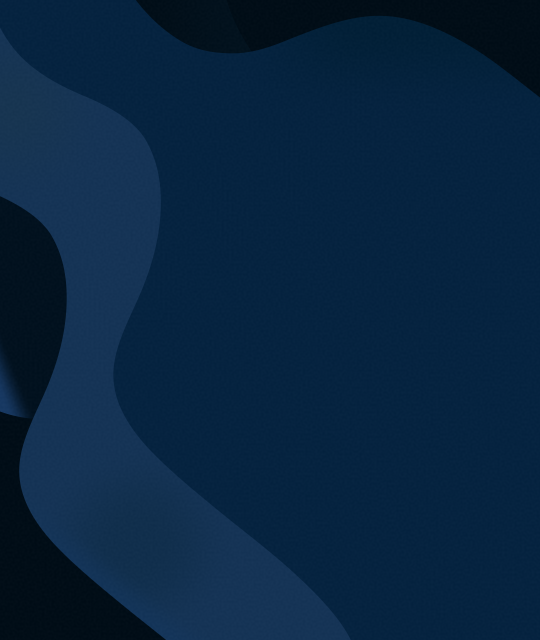
A WebGL 1 fragment shader for this background:

```glsl
precision highp float;
// Layered navy waves: a winding lighter ribbon over a deep blue field with dark corners.
uniform vec2 u_resolution;

const vec3 FIELD = vec3(0.022, 0.138, 0.250);
const vec3 FIELD_SHADE = vec3(0.008, 0.125, 0.216);
const vec3 RIBBON = vec3(0.084, 0.203, 0.336);
const vec3 RIBBON_SHADE = vec3(0.066, 0.184, 0.300);
const vec3 RIBBON_TEAL = vec3(0.092, 0.208, 0.318);
const vec3 RIM = vec3(0.078, 0.212, 0.365);
const vec3 ABYSS = vec3(0.004, 0.052, 0.090);
const vec3 POCKET = vec3(0.007, 0.068, 0.120);
const vec3 VEIL = vec3(0.010, 0.072, 0.118);
const vec3 GLOW = vec3(0.092, 0.222, 0.385);
const vec2 RIBBON_OFFSET = vec2(-0.1471, 0.1497); // from its right edge to its left
const float GRAIN_SCALE = 260.0;
const float GRAIN_AMOUNT = 0.014;

// Cubic through two knots (position, value, slope), straight before the first.
// Returns value and slope.
vec2 hermite(float s, vec3 a, vec3 b) {
  float h = b.x - a.x;
  float t = (s - a.x) / h;
  if (t < 0.0) return vec2(a.y + a.z * (s - a.x), a.z);
  float rise = b.y - a.y;
  float c2 = 3.0 * rise - h * (2.0 * a.z + b.z);
  float c3 = h * (a.z + b.z) - 2.0 * rise;
  float value = a.y + t * (h * a.z + t * (c2 + t * c3));
  return vec2(value, a.z + t * (2.0 * c2 + 3.0 * t * c3) / h);
}

// Ribbon edge: x as a function of depth below the top.
vec2 ribbonEdge(float d) {
  vec3 shoulder = vec3(0.150, 0.1315, 2.4);
  vec3 bend = vec3(0.2214, 0.2292, 0.55);
  vec3 bulge = vec3(0.3164, 0.2513, 0.0);
  vec3 slide = vec3(0.4688, 0.2148, -0.45);
  vec3 waist = vec3(0.5859, 0.1771, 0.0);
  vec3 flare = vec3(0.7031, 0.2344, 0.95);
  vec3 slope = vec3(0.7956, 0.3385, 1.22);
  vec3 tail = vec3(0.8919, 0.4557, 1.1);
  if (d < shoulder.x) return hermite(d, vec3(0.043, 0.0, 0.55), shoulder);
  if (d < bend.x) return hermite(d, shoulder, bend);
  if (d < bulge.x) return hermite(d, bend, bulge);
  if (d < slide.x) return hermite(d, bulge, slide);
  if (d < waist.x) return hermite(d, slide, waist);
  if (d < flare.x) return hermite(d, waist, flare);
  if (d < slope.x) return hermite(d, flare, slope);
  if (d < tail.x) return hermite(d, slope, tail);
  return hermite(d, tail, vec3(1.0, 0.5482, 0.5));
}

// Upper wave: depth as a function of x.
vec2 crestEdge(float x) {
  vec3 fall = vec3(0.280, 0.0625, 0.62);
  vec3 trough = vec3(0.3646, 0.0833, 0.0);
  vec3 rise = vec3(0.4427, 0.0651, -0.4);
  vec3 peak = vec3(0.5924, 0.0247, 0.0);
  vec3 descent = vec3(0.7422, 0.0768, 0.62);
  if (x < fall.x) return hermite(x, vec3(0.2122, 0.0, 1.3), fall);
  if (x < trough.x) return hermite(x, fall, trough);
  if (x < rise.x) return hermite(x, trough, rise);
  if (x < peak.x) return hermite(x, rise, peak);
  if (x < descent.x) return hermite(x, peak, descent);
  return hermite(x, descent, vec3(0.8438, 0.1523, 0.76));
}

// Signed distance to a curve, negative on its lower side.
float edgeDistance(float v, vec2 curve) {
  return (v - curve.x) / sqrt(1.0 + curve.y * curve.y);
}

float cover(float dist) {
  return clamp(0.5 - dist * u_resolution.y, 0.0, 1.0);
}

vec2 gradient(vec2 cell) {
  float angle = 6.2832 * fract(sin(dot(cell, vec2(127.1, 311.7))) * 43758.5);
  return vec2(cos(angle), sin(angle));
}

float gradientNoise(vec2 p) {
  vec2 i = floor(p), f = fract(p), u = f * f * (3.0 - 2.0 * f), e = vec2(1.0, 0.0);
  float low = mix(dot(gradient(i), f), dot(gradient(i + e), f - e), u.x);
  float high = mix(dot(gradient(i + e.yx), f - e.yx), dot(gradient(i + 1.0), f - 1.0), u.x);
  return mix(low, high, u.y);
}

void main() {
  vec2 p = gl_FragCoord.xy / u_resolution.y;
  p.y = 1.0 - p.y; // depth below the top
  float right = edgeDistance(p.x, ribbonEdge(p.y));
  float left = edgeDistance(p.x - RIBBON_OFFSET.x, ribbonEdge(p.y - RIBBON_OFFSET.y));
  float crest = edgeDistance(p.y, crestEdge(p.x));

  // Field, dimmer beneath the crest
  float dim = (1.0 - smoothstep(0.04, 0.18, p.y)) * smoothstep(0.36, 0.56, p.x);
  vec3 color = mix(FIELD, FIELD_SHADE, dim);

  // Ribbon with soft shading and a bluer lower rim
  float teal = 1.0 - smoothstep(0.0, 0.16, length(p - vec2(0.02, 0.17)));
  float shade = 1.0 - smoothstep(0.03, 0.16, length(p - vec2(0.215, 0.85)));
  float rim = (1.0 - smoothstep(0.0, 0.05, left)) * smoothstep(0.76, 0.90, p.y);
  vec3 ribbon = mix(mix(RIBBON, RIBBON_TEAL, teal), RIBBON_SHADE, shade);
  color = mix(color, mix(ribbon, RIM, 0.6 * rim), cover(right));

  // Left pocket with a slanted glow above its floor
  float glow = smoothstep(0.0, 0.042, 0.4 * (p.y - 0.513) - p.x);
  float floorDepth = 0.643 + 0.36 * p.x - 2.8 * p.x * p.x;
  vec3 pocket = mix(ABYSS, mix(POCKET, GLOW, glow), cover(p.y - floorDepth));
  color = mix(color, pocket, cover(left));

  // Dark sky with a faint veil on its left
  float veilEdge = 0.354 + 0.3 * p.y + 2.3 * p.y * p.y;
  vec3 sky = mix(ABYSS, VEIL, cover(p.x - veilEdge) * smoothstep(0.18, 0.40, p.x));
  color = mix(color, sky, cover(crest));

  color += GRAIN_AMOUNT * gradientNoise(p * GRAIN_SCALE);
  gl_FragColor = vec4(color, 1.0);
}
```
